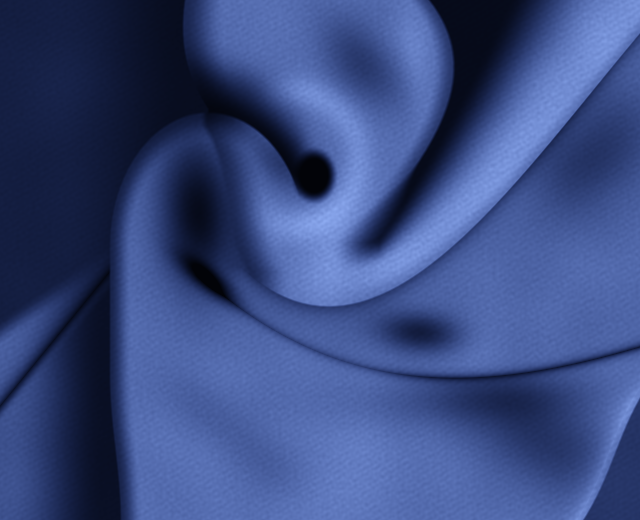
Reproduce this texture procedurally as a Shadertoy shader.

```glsl
// Draped blue satin: a swirling fold around a dark hollow, in soft side light.
#define CLOTH_TONE 0.69
#define SHADOW_TONE 0.10
#define RIDGE_TONE 0.84
#define EDGE_SOFT 0.018
#define TWILL_FREQ 95.0
#define TWILL_AMOUNT 0.014
#define GRAIN_SCALE 21.0
#define GRAIN_AMOUNT 0.07
#define MOTTLE_AMOUNT 0.07

vec2 hashGradient(vec2 cell) {
    vec2 h = vec2(dot(cell, vec2(127.1, 311.7)), dot(cell, vec2(269.5, 183.3)));
    return fract(sin(h) * 43758.5) * 2.0 - 1.0;
}

float gradientNoise(vec2 p) {
    vec2 i = floor(p), f = fract(p), e = vec2(0.0, 1.0);
    vec2 u = f * f * f * (f * (f * 6.0 - 15.0) + 10.0);
    float low = mix(dot(hashGradient(i), f), dot(hashGradient(i + e.yx), f - e.yx), u.x);
    float high = mix(dot(hashGradient(i + e), f - e), dot(hashGradient(i + 1.0), f - 1.0), u.x);
    return mix(low, high, u.y);
}

// Cubic Bernstein curve over the range a..b, held constant outside
float curve(float s, float a, float b, vec4 k) {
    float t = clamp((s - a) / (b - a), 0.0, 1.0), r = 1.0 - t;
    return dot(k, vec4(r * r * r, 3.0 * r * r * t, 3.0 * r * t * t, t * t * t));
}

// Rotated Gaussian spot
float blob(vec2 q, vec2 centre, vec2 radius, float angle) {
    vec2 d = q - centre, axis = vec2(cos(angle), sin(angle));
    vec2 e = vec2(dot(d, axis), dot(d, vec2(-axis.y, axis.x))) / radius;
    return exp(-dot(e, e));
}

float edge(float d) { return smoothstep(-EDGE_SOFT, EDGE_SOFT, d); }

float bandEdge(float x) { return curve(x, 2.9, 7.68, vec4(3.2, 4.69, 2.29, 0.4)); }

// Shadowed rear cloth with two diagonal folds at the left
float backdrop(vec2 q) {
    float tone = 0.25 - 0.13 * smoothstep(0.7, 2.2, q.x) + 0.03 * blob(q, vec2(0.7, 1.0), vec2(0.8), 0.0);
    float fold = q.y - curve(q.x, 0.0, 1.4, vec4(3.85, 3.52, 3.22, 2.82));
    float crease = q.y - curve(q.x, 0.0, 1.35, vec4(4.9, 4.35, 3.8, 3.25));
    float across = smoothstep(0.0, 1.4, q.x);
    tone = mix(tone, mix(0.62, 0.27, across), smoothstep(-0.03, 0.3, fold));
    tone *= 1.0 - 0.75 * exp(-abs(crease + 0.04) / 0.13);
    float lower = mix(0.56, 0.14, smoothstep(0.1, 1.25, q.x));
    return mix(tone, lower, smoothstep(0.0, 0.2, crease));
}

// Upper lobe and inner swirl, with the wide diagonal band at their right
float swirl(vec2 q, float fromLeft) {
    float tone = CLOTH_TONE * mix(0.45, 1.0, smoothstep(0.0, 0.5, fromLeft));
    float ring = (length(q - vec2(3.5, 1.9)) - 0.8) / 0.2;
    tone += 0.15 * exp(-ring * ring) * smoothstep(-0.2, 0.7, q.x - 3.0);
    tone -= 0.27 * blob(q, vec2(4.35, 0.75), vec2(0.65, 0.36), 0.9);
    tone -= 0.22 * blob(q, vec2(2.75, 1.05), vec2(0.7, 0.3), 0.35);
    tone -= 0.28 * blob(q, vec2(3.4, 1.95), vec2(0.45, 0.28), 0.7);
    tone += 0.10 * blob(q, vec2(5.0, 0.8), vec2(0.2, 0.7), -0.15);
    tone += 0.15 * blob(q, vec2(4.0, 3.1), vec2(0.45, 0.6), 0.4);
    float right = q.x - curve(q.y, 0.0, 2.9, vec4(5.15, 5.91, 5.06, 4.3));
    float merge = smoothstep(1.9, 2.9, q.y);
    tone *= mix(mix(0.6, 1.0, smoothstep(0.0, 0.25, -right)), 1.0, merge);
    float above = bandEdge(q.x) - q.y;
    float band = mix(SHADOW_TONE, RIDGE_TONE, 1.0 - smoothstep(0.35, max(0.7, q.x - 3.85), above));
    band *= mix(0.84, 1.0, smoothstep(0.0, 0.25, above));
    float width = mix(0.025, 0.35, merge);
    return mix(tone, band, smoothstep(-width, width, right));
}

// Middle layer under the swirl and the broad front drape below the crease
float front(vec2 q) {
    float crease = q.y - curve(q.x, 2.4, 7.68, vec4(3.3, 4.87, 4.66, 4.15));
    float under = q.y - bandEdge(q.x);
    float middle = CLOTH_TONE - 0.03;
    middle -= 0.27 * blob(q, vec2(7.15, 1.85), vec2(0.9, 0.55), -0.8);
    middle -= 0.42 * blob(q, vec2(5.05, 3.98), vec2(0.5, 0.23), 0.1);
    middle += 0.08 * blob(q, vec2(5.7, 4.1), vec2(0.4, 0.35), 0.0);
    middle -= 0.26 * exp(-max(under, 0.0) / 0.13) * smoothstep(2.6, 3.1, q.x);
    float drape = CLOTH_TONE;
    drape -= 0.30 * blob(q, vec2(6.5, 5.25), vec2(1.0, 0.55), 0.5);
    drape -= 0.22 * blob(q, vec2(5.9, 4.75), vec2(1.3, 0.3), -0.05);
    drape -= 0.09 * blob(q, vec2(2.8, 5.2), vec2(1.1, 0.3), 0.7);
    drape += 0.07 * blob(q, vec2(4.1, 5.8), vec2(0.5, 0.9), 0.3);
    float rim = curve(q.y, 4.6, 6.22, vec4(7.78, 7.42, 7.35, 7.0)) - q.x;
    drape += 0.20 * exp(-abs(rim - 0.08) / 0.15) * smoothstep(4.3, 4.9, q.y);
    drape = mix(0.40, drape, edge(rim));
    float soft = mix(0.6, EDGE_SOFT, smoothstep(2.0, 2.6, q.x));
    float tone = mix(middle, drape, smoothstep(-soft, soft, crease));
    float line = exp(-abs(crease) / 0.045) * smoothstep(2.3, 2.6, q.x);
    tone *= 1.0 - line * (0.35 + 0.35 * smoothstep(4.2, 5.5, q.x));
    // Hollow inside the loop and its tail along the crease
    tone -= 0.56 * blob(q, vec2(2.38, 2.55), vec2(0.95, 0.47), 1.5);
    tone -= 0.45 * blob(q, vec2(2.52, 3.36), vec2(0.42, 0.13), 0.68);
    return tone;
}

float drapedTone(vec2 q) {
    // Outer loop: half ellipse above, nearly straight side below
    vec2 arm = vec2(q.x - 2.5 - 0.13 * smoothstep(4.5, 6.22, q.y), min(q.y - 2.95, 0.0));
    float loop = (length(arm / vec2(1.18, 1.6)) - 1.0) * 1.25;
    float fromLeft = q.x - curve(q.y, 1.5, 3.25, vec4(2.45, 2.8, 2.65, 2.98));
    float inSwirl = smoothstep(-0.05, 0.05, fromLeft) * edge(bandEdge(q.x) - q.y);
    float cloth = mix(front(q), swirl(q, fromLeft), inSwirl);
    float leftSide = 1.0 - smoothstep(2.7, 3.3, q.x);
    cloth *= mix(1.0, mix(0.42, 1.0, smoothstep(0.0, 0.28, -loop)), leftSide);
    // Lobe rolling into the dark notch above the loop
    float lobeLeft = q.x - curve(q.y, 0.0, 1.3, vec4(2.22, 2.16, 2.2, 2.5));
    float notch = exp(-pow(max(loop, 0.0) / 0.3, 2.0));
    float lobe = mix(swirl(q, lobeLeft), 0.05, notch * 0.95);
    float outer = mix(backdrop(q), lobe, edge(lobeLeft));
    float reach = (1.0 - smoothstep(3.55, 3.95, q.x)) * (1.0 - smoothstep(2.05, 2.4, q.y));
    float outside = edge(loop) * mix(1.0, reach, step(2.5, q.x));
    float tone = mix(cloth, outer, outside);
    // Black core of the swirl
    float core = length((q - vec2(3.77, 2.1)) / vec2(0.22, 0.27));
    return mix(0.03, tone, smoothstep(0.7, 1.35, core));
}

void mainImage(out vec4 fragColor, in vec2 fragCoord) {
    vec2 uv = fragCoord / iResolution.xy;
    vec2 q = vec2(uv.x, 1.0 - uv.y) * vec2(7.68, 6.22); // y runs downwards
    float tone = drapedTone(q);
    // Woven surface
    float weave = TWILL_AMOUNT * sin(dot(q, vec2(0.5, 0.87)) * TWILL_FREQ + 2.0 * gradientNoise(q * 2.0));
    weave += GRAIN_AMOUNT * gradientNoise(q * GRAIN_SCALE) + MOTTLE_AMOUNT * gradientNoise(q * 1.4);
    tone = clamp(tone * (1.0 + weave), 0.03, 0.97);
    // Blue dye: red and green rise faster in the light
    fragColor = vec4(tone * (0.20 + 0.41 * tone), tone * (0.37 + 0.36 * tone), tone, 1.0);
}
```
